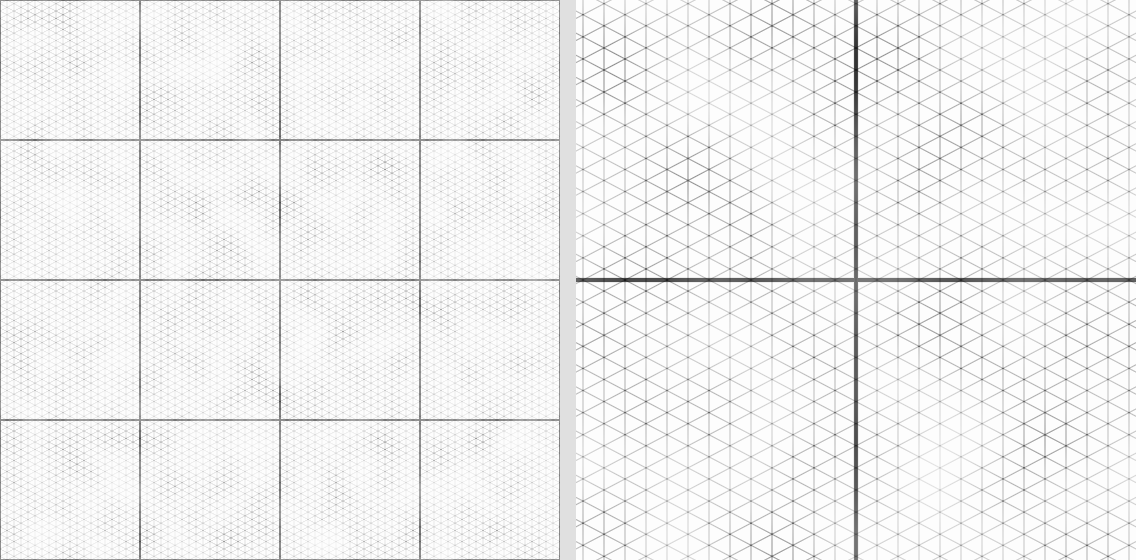
Left: the whole. Right: its middle third, enlarged.
Give the GLSL for this pattern, as a three.js fragment shader.

```glsl
// Isometric drafting paper: four by four framed squares over a fine, unevenly inked triangular grid.
varying vec2 vUv;

const vec3 PAPER = vec3(0.992);
const float SQUARES = 4.0;        // framed squares across and down
const float COLUMNS = 80.0;       // fine upright lines across the canvas
const float ROWS = 76.0;          // grid nodes up each upright line
const float FINE_WIDTH = 0.00065;
const float FRAME_WIDTH = 0.0025;
const float FINE_INK = 0.22;
const float FRAME_INK = 0.59;

// Unit gradient for a lattice point, wrapped to the period
vec2 latticeGradient(vec2 cell, float period, float seed) {
  cell = mod(cell, period);
  float h = fract(sin(dot(cell, vec2(127.1, 311.7)) + seed) * 43758.5);
  float angle = 6.28319 * h;
  return vec2(cos(angle), sin(angle));
}

// Gradient noise that repeats over the canvas
float wrappedNoise(vec2 uv, float period, float seed) {
  vec2 p = uv * period;
  vec2 i = floor(p);
  vec2 f = p - i;
  vec2 s = f * f * f * (f * (f * 6.0 - 15.0) + 10.0);
  vec2 e = vec2(1.0, 0.0);
  float a = dot(latticeGradient(i, period, seed), f);
  float b = dot(latticeGradient(i + e.xy, period, seed), f - e.xy);
  float c = dot(latticeGradient(i + e.yx, period, seed), f - e.yx);
  float d = dot(latticeGradient(i + e.xx, period, seed), f - e.xx);
  return mix(mix(a, b, s.x), mix(c, d, s.x), s.y);
}

// Distance to the nearest of parallel lines with the given frequency vector
float lineDistance(vec2 uv, vec2 frequency, float offset) {
  float phase = dot(uv, frequency) + offset;
  return abs(fract(phase + 0.5) - 0.5) / length(frequency);
}

// Share of a pixel-wide window that a line of this width fills
float lineCoverage(float distance, float width, float pixel) {
  float upper = min(distance + 0.5 * pixel, 0.5 * width);
  float lower = max(distance - 0.5 * pixel, -0.5 * width);
  return clamp((upper - lower) / pixel, 0.0, 1.0);
}

// Upright lines and two slanted families that meet in nodes
float isometricGrid(vec2 uv, float width, float pixel) {
  vec2 slant = vec2(0.5 * COLUMNS, ROWS);
  float upright = lineDistance(uv, vec2(COLUMNS, 0.0), 0.0);
  float rising = lineDistance(uv, slant * vec2(-1.0, 1.0), 0.5);
  float falling = lineDistance(uv, slant, 0.5);
  return lineCoverage(upright, width, pixel)
       + lineCoverage(rising, width, pixel)
       + lineCoverage(falling, width, pixel);
}

// Borders of the large squares
float squareFrame(vec2 uv, float count, float width, float pixel) {
  float across = lineDistance(uv, vec2(count, 0.0), 0.0);
  float up = lineDistance(uv, vec2(0.0, count), 0.0);
  return max(lineCoverage(across, width, pixel), lineCoverage(up, width, pixel));
}

void main() {
  float pixel = max(fwidth(vUv.x), fwidth(vUv.y));

  // Patchy ink, heavier in scattered spots
  float patches = 0.65 * wrappedNoise(vUv, 12.0, 1.7)
                + 0.5 * wrappedNoise(vUv, 21.0, 5.3);
  float fineInk = FINE_INK * exp2(2.0 * patches);
  float frameInk = FRAME_INK + 0.35 * patches;

  float fine = min(fineInk * isometricGrid(vUv, FINE_WIDTH, pixel), 0.6);
  float frame = frameInk * squareFrame(vUv, SQUARES, FRAME_WIDTH, pixel);
  gl_FragColor = vec4(PAPER * (1.0 - fine) * (1.0 - frame), 1.0);
}
```
